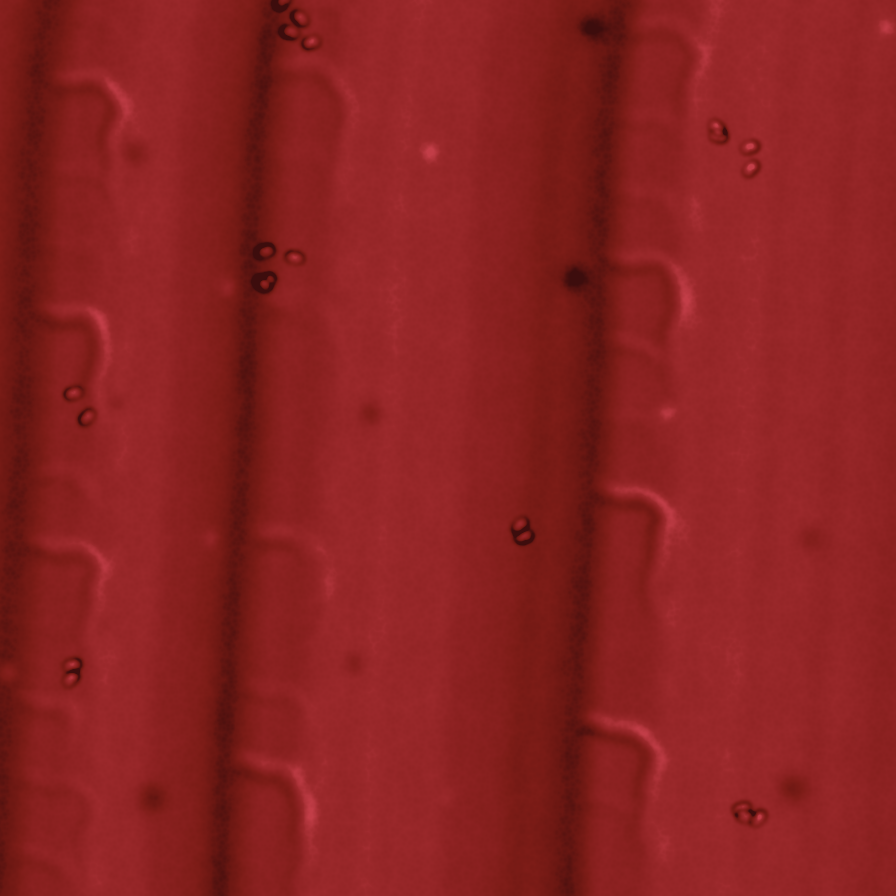
Reproduce this texture procedurally as a Shadertoy shader.

```glsl
const vec3 RAMP[6] = vec3[6](
    vec3(0.24, 0.05, 0.05),   // pit
    vec3(0.42, 0.09, 0.07),   // groove
    vec3(0.49, 0.11, 0.09),   // shade
    vec3(0.55, 0.13, 0.13),   // body
    vec3(0.61, 0.16, 0.17),   // light
    vec3(0.76, 0.24, 0.28));  // glint
const vec2  FOLD_SPACING = vec2(0.178, 0.069); // linear and quadratic growth
const float LEAN = 0.048;
const float TOP_BEND = 0.014;
const float GROOVE_WIDTH = 0.024;
const float LEDGE_WIDTH = 0.105;
const float SCALE_LENGTH = 0.26;
const float WRINKLE_LENGTH = 0.085;
const float CORNER = 0.04;
const float LINE_WIDTH = 0.0085;
const float BUBBLE_RADIUS = 0.0085;
const float GRAIN = 0.3;
const int SPOTS = 9;
const int GLINTS = 7;
const int CLUSTERS = 7;

float hash(vec2 p) {
    return fract(sin(dot(p, vec2(127.1, 311.7))) * 43758.5);
}

vec2 hash2(vec2 p) {
    return vec2(hash(p), hash(p + 19.7));
}

float bell(float x, float width) {
    return exp(-x * x / (width * width));
}

// Distance to the nearest jittered cell point
float cellular(vec2 p) {
    vec2 cell = floor(p);
    float nearest = 2.0;
    for (int y = -1; y <= 1; y++)
        for (int x = -1; x <= 1; x++) {
            vec2 c = cell + vec2(x, y);
            nearest = min(nearest, length(c + hash2(c) - p));
        }
    return nearest;
}

// Evenly spread scatter positions
vec2 scatter(int i, vec2 seed) {
    return fract(float(i) * vec2(0.7549, 0.5698) + seed);
}

float groove(float i) {
    return i * (FOLD_SPACING.x + i * FOLD_SPACING.y);
}

// Lit rim and shadow of rounded scales stacked along a ledge
float scales(float d, float y, float fold, float span, float sparsity) {
    float margin = 0.11 * span;
    float q = (y - 0.14 - 0.015 * fold * fold) / span;
    float n = ceil(q - margin / span);
    float below = (n - q) * span;
    float rnd = hash(vec2(n, fold + 100.0 * span));
    d += 0.004 * sin(y * 47.0 + 2.0 * fold) + 0.002 * sin(y * 113.0);
    float top = below + 0.003 * sin(d * 90.0 + n) - 0.1 * d;
    vec2 p = vec2(d - LEDGE_WIDTH + 0.02 * rnd, -top) + CORNER;
    float edge = length(max(p, 0.0)) + min(max(p.x, p.y), 0.0) - CORNER;
    float fade = (1.0 - smoothstep(0.15 * span, 0.75 * span, below))
               * smoothstep(-margin, -0.3 * margin, below);
    float relief = 1.2 * bell(edge, LINE_WIDTH) - 1.2 * bell(edge + 0.017, LINE_WIDTH);
    relief += 0.5 * bell(length(p - 0.7 * CORNER), 0.014);
    return relief * fade * smoothstep(sparsity - 0.6, sparsity + 0.4, rnd);
}

// Cross-section of the folds
float folds(vec2 uv) {
    float x = uv.x - LEAN * uv.y - TOP_BEND * pow(uv.y, 8.0) + 0.003 * sin(uv.y * 9.0);
    float fold = -1.0;
    for (float i = 0.0; i < 4.0; i++)
        if (x >= groove(i)) fold = i;
    float left = x - groove(fold);
    float right = groove(fold + 1.0) - x;
    float width = left + right;
    float tone = mix(0.9, 2.0, smoothstep(0.0, 0.045, left));
    tone += 0.85 * smoothstep(0.07, 0.125, left);
    tone -= 0.5 * smoothstep(0.15, 0.36, left);
    tone -= 2.0 * (1.0 - smoothstep(-0.02, 0.05 + 0.36 * width, right));
    tone = max(tone, 0.9) - 1.05 * bell(min(left, right), GROOVE_WIDTH);
    tone += 0.12 * sin(x * 96.0) + 0.06 * sin(x * 171.0 + 1.0);
    if (fold < 0.0) return tone;
    float broken = smoothstep(-0.2, 1.0, sin(uv.y * 37.0 + 2.0 * fold + 2.0 * sin(uv.y * 17.0)));
    tone += 0.45 * broken * bell(left - LEDGE_WIDTH - 0.004 * sin(uv.y * 53.0), 0.011);
    float onLedge = smoothstep(0.0, 0.03, left) * (1.0 - smoothstep(0.11, 0.14, left));
    return tone + onLedge * (scales(left, uv.y, fold, SCALE_LENGTH, 0.35)
                     + 0.6 * scales(left, uv.y, fold, WRINKLE_LENGTH, 0.8));
}

// Soft dark spots, bright glints and clusters of ringed bubbles
float debris(vec2 uv) {
    float tone = 0.0;
    for (int i = 0; i < SPOTS; i++) {
        float rnd = hash(vec2(i, 3.0));
        float d = length(uv - scatter(i, vec2(0.13, 0.55)));
        tone -= (0.9 + 1.6 * rnd) * bell(d, 0.011 + 0.007 * rnd);
    }
    for (int i = 0; i < GLINTS; i++) {
        float d = length(uv - scatter(i, vec2(0.48, 0.83)));
        tone += (0.5 + 1.5 * hash(vec2(i, 8.0))) * bell(d, 0.01);
    }
    for (int i = 0; i < CLUSTERS; i++) {
        int count = 1 + int(4.0 * hash(vec2(i, 12.0)));
        for (int j = 0; j < count; j++) {
            vec2 shift = (hash2(vec2(i, j + 30)) - 0.5) * vec2(0.04, 0.06);
            vec2 p = uv - scatter(i, vec2(0.31, 0.69)) - shift;
            float angle = atan(p.y, p.x);
            float rim = length(p) - BUBBLE_RADIUS * (1.0 + 0.2 * sin(2.0 * angle + float(j)));
            tone -= (2.0 + 0.9 * sin(angle + float(i))) * bell(rim, 0.0035);
            tone += 1.8 * bell(length(p - vec2(0.0, 0.002)), 0.005);
        }
    }
    return tone;
}

void mainImage(out vec4 fragColor, in vec2 fragCoord) {
    vec2 uv = fragCoord / iResolution.xy;
    float mottle = cellular(uv * 18.0) + cellular(uv * 75.0) + cellular(uv * 170.0) - 1.5;
    float level = clamp(folds(uv) + debris(uv) + GRAIN * mottle + 1.0, 0.0, 4.999);
    int stop = int(level);
    fragColor = vec4(mix(RAMP[stop], RAMP[stop + 1], fract(level)), 1.0);
}
```
